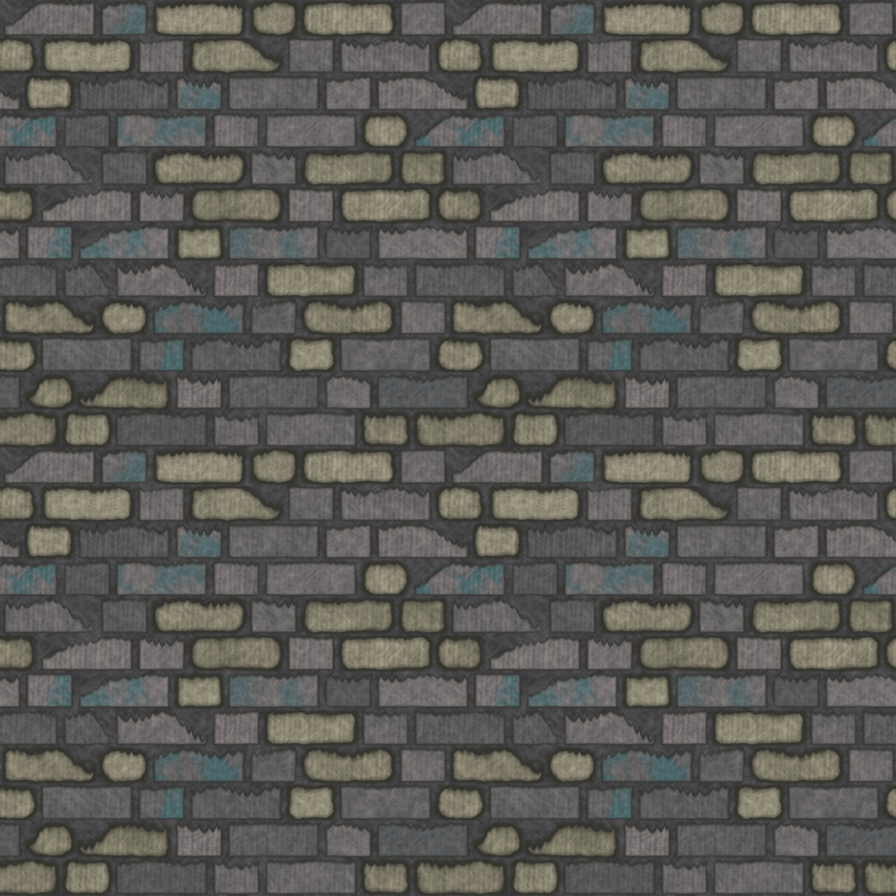
Give the GLSL for this texture, as a three.js fragment shader.

```glsl
varying vec2 vUv;

const float TILE = 12.0;       // rows in one repeat, also its width in row heights
const float TILES = 2.0;       // repeats across and down
const float PAIR = 4.0;        // width of one long and one short brick
const float LONG_SLOT = 2.6;
const float GAP = 0.125;       // half of an upright joint
const float WAVE = 0.5235988;  // one sine period per tile

const vec3 MORTAR = vec3(0.285, 0.285, 0.292);
const vec3 STAIN = vec3(0.195, 0.193, 0.168);
const vec3 CREAM = vec3(0.590, 0.570, 0.490);
const vec3 OCHRE = vec3(0.460, 0.445, 0.375);
const vec3 MAUVE = vec3(0.470, 0.448, 0.446);
const vec3 SLATE = vec3(0.345, 0.347, 0.352);
const vec3 TEAL = vec3(0.300, 0.415, 0.430);

float hash(vec2 p, float salt) {
  return fract(sin(dot(p, vec2(127.1, 311.7)) + salt * 74.7) * 43758.5);
}

// Cellular noise: distance to the nearest scattered point, wrapping at period
float cells(vec2 p, float period) {
  vec2 base = floor(p);
  float nearest = 2.0;
  for (int j = -1; j <= 1; j++) {
    for (int i = -1; i <= 1; i++) {
      vec2 cell = base + vec2(float(i), float(j));
      vec2 id = mod(cell, period);
      vec2 point = cell + vec2(hash(id, 1.0), hash(id, 2.0));
      nearest = min(nearest, distance(p, point));
    }
  }
  return nearest;
}

// Layered cellular noise on coordinates bent by sines, roughly -1 to 1
float clouds(vec2 p, float scale) {
  p += 0.15 * sin(p.yx * WAVE * 5.0) + 0.06 * sin(p.yx * WAVE * 17.0);
  float sum = 0.0;
  float weight = 0.5;
  for (int i = 0; i < 4; i++) {
    sum += weight * (cells(p * scale, TILE * scale) - 0.48);
    scale *= 2.0;
    weight *= 0.68;
  }
  return sum * 2.4;
}

float roundedBox(vec2 p, vec2 halfSize, float radius) {
  vec2 q = abs(p) - halfSize + radius;
  return length(max(q, 0.0)) + min(max(q.x, q.y), 0.0) - radius;
}

// Uneven comb of upward teeth, 0 to 1
float teeth(float x, float phase) {
  float comb = abs(sin(x * 13.0 + phase + sin(x * 5.0 + phase)));
  float swell = 0.5 + 0.5 * sin(x * 3.7 + phase * 2.0);
  return 0.55 * comb * (0.4 + 0.6 * swell) + 0.45 * swell;
}

// Signed distance to a brick with a torn top edge and sometimes a broken end
float brickShape(vec2 p, vec2 halfSize, float radius, float tear, vec2 id) {
  float cut = tear * teeth(p.x, hash(id, 5.0) * 6.28);
  float side = sign(hash(id, 6.0) - 0.5);
  float broken = step(0.88, hash(id, 7.0));
  cut += broken * 0.55 * smoothstep(0.1, 1.0, side * p.x / halfSize.x);
  float body = roundedBox(p, halfSize, radius);
  return max(body, (cut - halfSize.y - p.y) * 0.7);
}

vec3 brickColor(vec2 p, vec2 id, float cream, float blot, float grain) {
  float tone = hash(id, 8.0);
  vec3 warm = mix(CREAM, OCHRE, clamp(tone * 0.9 + blot * 0.5, 0.0, 1.0));
  vec3 cool = mix(MAUVE, SLATE, clamp(tone * 1.3 - 0.1 + blot * 0.4, 0.0, 1.0));
  float tint = smoothstep(0.62, 0.95, hash(id, 9.0));
  cool = mix(cool, TEAL, tint * smoothstep(-0.5, 0.35, blot + 0.3 * sin(p.x * 4.0)));
  vec3 color = mix(cool, warm, cream);
  float streak = sin(p.x * 47.0 + 0.6 * sin(p.y * 5.0)) + 0.6 * sin(p.x * 29.0 + id.y);
  float strength = mix(0.015, 0.045, hash(id, 10.0));
  return color * (1.0 + streak * strength + grain * 0.16);
}

void main() {
  // Rows count downwards, each one shifted by a quarter of a pair
  vec2 p = vec2(vUv.x, 1.0 - vUv.y) * TILE * TILES;
  float row = floor(p.y);
  float x = p.x - 0.03 - row;
  float u = mod(x, PAIR);
  float isShort = step(LONG_SLOT, u);
  vec2 id = vec2(mod(floor(x / PAIR), TILE / PAIR) * 2.0 + isShort, mod(row, TILE));

  // Slot of this brick
  vec2 slot = 0.5 * vec2(mix(LONG_SLOT, PAIR - LONG_SLOT, isShort), 1.0);
  vec2 local = vec2(u - isShort * LONG_SLOT, fract(p.y)) - slot;
  vec2 inside = slot - abs(local);
  float joint = smoothstep(0.0, 0.07, min(inside.x, inside.y));

  float blot = clouds(p, 1.0);
  float grain = clouds(p + 3.7, 4.0);

  // Cream stones are round and wavy, grey bricks square and torn
  float cream = step(hash(id, 3.0), 0.42);
  float radius = mix(0.04, mix(0.12, 0.36, hash(id, 4.0)), cream);
  float tear = hash(id, 11.0) * mix(0.3, 0.2, cream);
  vec2 halfSize = slot - vec2(GAP, 0.08) - 0.025 * cream;
  float d = brickShape(local, halfSize, radius, tear, id);
  d += blot * mix(0.012, 0.05, cream) + grain * 0.012;

  // Mortar, darkened by stains around the bricks
  vec3 color = MORTAR * (1.0 + blot * 0.14 + grain * 0.2);
  float halo = 1.0 - smoothstep(0.02, mix(0.09, 0.24, cream), d + blot * 0.04);
  color = mix(color, STAIN, halo * mix(0.55, 0.9, cream) * mix(0.45, 1.0, joint));

  // Brick face with a dark soaked rim
  vec3 face = brickColor(local, id, cream, blot, grain);
  float rim = smoothstep(-mix(0.06, 0.13, cream), 0.02, d);
  face = mix(face, STAIN, rim * mix(0.35, 0.5, cream));
  color = mix(color, face, smoothstep(0.03, -0.03, d));

  gl_FragColor = vec4(color, 1.0);
}
```
